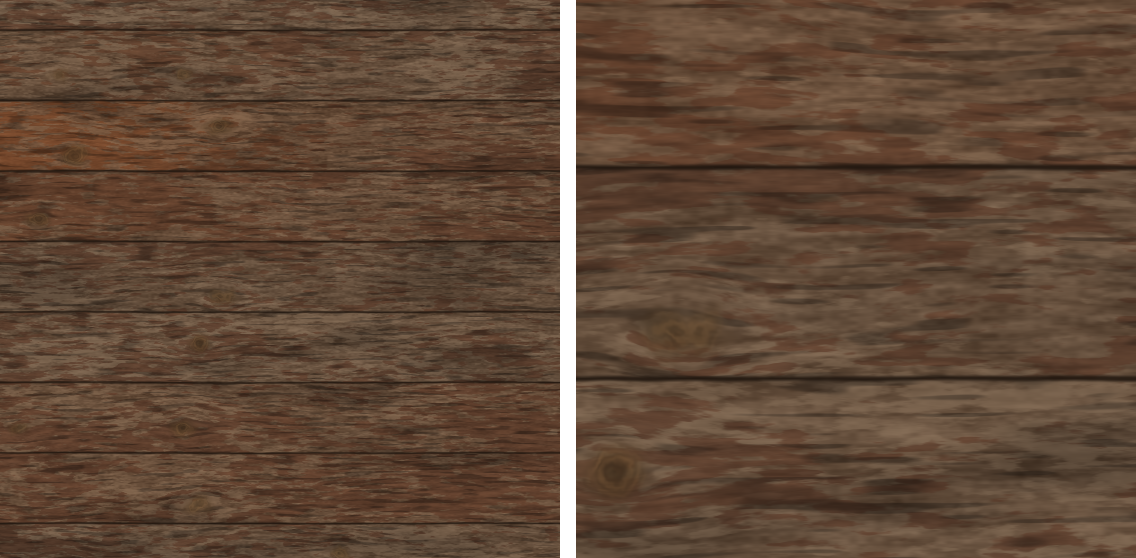
Left, the full canvas; right, a detail of the centre.
A Shadertoy shader for this texture:

```glsl
// Weathered horizontal wooden planks with flaking rust-red paint, grain and knots.
#define PLANK_HEIGHT 0.1263
#define FIRST_SEAM 0.0620
#define SEAM_HALF_WIDTH 0.0013
#define KNOTS_PER_PLANK 2
#define KNOT_RADIUS 0.021
#define GRAIN_CONTRAST 0.95
#define PAINT_AMOUNT 0.62
#define STAIN_STRENGTH 0.20

const vec3 DARK_WOOD = vec3(0.275, 0.200, 0.140);
const vec3 GREY_WOOD = vec3(0.475, 0.385, 0.305);
const vec3 PALE_WOOD = vec3(0.540, 0.450, 0.360);
const vec3 MAROON    = vec3(0.330, 0.205, 0.145);
const vec3 ORANGE    = vec3(0.430, 0.260, 0.150);
const vec3 KNOT_WOOD = vec3(0.390, 0.285, 0.175);
const vec3 SEAM_DARK = vec3(0.130, 0.090, 0.060);

float hash(vec2 p) {
    vec3 q = fract(vec3(p.xyx) * 0.1031);
    q += dot(q, q.yzx + 33.33);
    return fract((q.x + q.y) * q.z);
}

float noise(vec2 p) {
    vec2 cell = floor(p), f = fract(p);
    f = f * f * (3.0 - 2.0 * f);
    float low = mix(hash(cell), hash(cell + vec2(1, 0)), f.x);
    float high = mix(hash(cell + vec2(0, 1)), hash(cell + vec2(1, 1)), f.x);
    return mix(low, high, f.y);
}

float fbm(vec2 p) {
    float sum = 0.0, weight = 0.533;
    for (int i = 0; i < 4; i++) {
        sum += weight * noise(p);
        p = p * 2.03 + 17.7;
        weight *= 0.5;
    }
    return sum;
}

// Bends the grain around each knot; returns (bent height, knot mask, ring tone).
vec3 bendAroundKnots(vec2 p, float row) {
    float bentY = p.y, mask = 0.0, rings = 0.5;
    for (int i = 0; i < KNOTS_PER_PLANK; i++) {
        vec2 seed = vec2(row + 20.0, float(i) * 7.0 + 3.0);
        float present = i == 0 ? 1.0 : step(0.45, hash(seed + 5.1));
        vec2 center = vec2(0.03 + 0.42 * hash(seed) + 0.35 * float(i) * hash(seed + 2.7),
                           PLANK_HEIGHT * mix(0.2, 0.75, hash(seed + 9.3)));
        float radius = KNOT_RADIUS * mix(0.7, 1.2, hash(seed + 13.0));
        vec2 d = (p - center) * vec2(0.8, 1.1);
        float dist = length(d) + 0.020 * (fbm(p * 50.0 + row * 9.0) - 0.5);
        float push = radius * radius / (dot(d, d) + radius * radius);
        bentY -= present * (p.y - center.y) * push * 0.8;
        float inside = present * (1.0 - smoothstep(0.3, 1.2, dist / radius));
        float ring = 0.5 + 0.5 * sin(dist * 1000.0 + 7.0 * noise(p * 90.0));
        float core = smoothstep(0.0, 0.5, dist / radius);
        rings = mix(rings, (0.4 + 0.6 * core) * mix(0.7, 1.1, ring), inside);
        mask = max(mask, inside);
    }
    return vec3(bentY, mask, rings);
}

void mainImage(out vec4 fragColor, in vec2 fragCoord) {
    vec2 uv = fragCoord / iResolution.y;
    float pixel = 1.0 / iResolution.y;

    // Plank index and position inside the plank, with slightly uneven seams
    float y = uv.y - FIRST_SEAM + 0.0016 * (noise(vec2(uv.x * 7.0, 4.0)) - 0.5);
    float row = floor(y / PLANK_HEIGHT);
    vec2 p = vec2(uv.x, y - row * PLANK_HEIGHT);
    vec2 offset = vec2(hash(vec2(row + 20.0, 1.0)), hash(vec2(row + 20.0, 2.0))) * 40.0;

    // Flowing grain: broad figure, fibres and short dark cracks
    vec3 knot = bendAroundKnots(p, row);
    vec2 g = vec2(p.x, knot.x + 0.030 * (fbm(p * vec2(3.0, 9.0) + offset) - 0.5));
    float figure = fbm(g * vec2(5.0, 90.0) + offset);
    float fibre = fbm(g * vec2(28.0, 230.0) + offset.yx);
    float fine = noise(uv * vec2(190.0, 420.0)) - 0.5;
    float crack = smoothstep(0.64, 0.86, noise(g * vec2(24.0, 260.0) + offset + 31.0));
    float tone = 0.60 + GRAIN_CONTRAST * (0.5 * (figure - 0.5) + 1.0 * (fibre - 0.5));
    vec3 color = mix(DARK_WOOD, GREY_WOOD, clamp(tone + 0.32 * fine, 0.0, 1.2));

    // Pale, chalky worn flakes
    float patches = fbm(p * vec2(5.0, 15.0) + offset + 61.0);
    float flakes = fbm(g * vec2(45.0, 210.0) + offset + 11.0);
    float worn = smoothstep(0.54, 0.68, 0.45 * patches + 0.6 * flakes + 0.02);
    color = mix(color, PALE_WOOD, 0.5 * worn);

    // Paint remnants: alternating groups of red and grey planks
    float redness = 0.5 + 0.5 * cos((row - 4.6) * 1.5);
    float edges = smoothstep(0.2, 0.0, uv.x) + smoothstep(0.72, 1.0, uv.x);
    float cover = fbm(p * vec2(4.0, 12.0) + offset + 83.0);
    float chips = fbm(g * vec2(38.0, 180.0) + offset + 47.0);
    float level = 0.5 * cover + 0.7 * chips + 0.06 * redness + 0.03 * edges;
    float paint = smoothstep(0.62, 0.72, level);
    float warmth = exp(-1.5 * pow(row - 5.0, 2.0)) * smoothstep(0.75, 0.1, uv.x);
    vec3 paintColor = mix(MAROON, ORANGE, clamp(warmth + 0.25 * (fibre - 0.3), 0.0, 1.0));
    color = mix(color, paintColor * (0.8 + 0.4 * fibre), PAINT_AMOUNT * paint);
    color = mix(color, color * vec3(1.06, 0.95, 0.87), 0.45 * redness + 0.55 * warmth);

    // Cracks, broad damp stains and knots
    color *= 1.0 - 0.25 * crack;
    float stain = smoothstep(0.45, 0.78, fbm(g * vec2(4.0, 20.0) + offset + 7.0));
    color *= 1.0 - STAIN_STRENGTH * stain;
    vec3 knotColor = KNOT_WOOD * (0.4 + 0.55 * knot.z + 0.35 * (fibre - 0.3));
    color = mix(color, knotColor, 0.7 * knot.y);

    // Dark seams with a soft shadow and a worn lip
    float seamDist = min(p.y, PLANK_HEIGHT - p.y);
    float lip = smoothstep(0.007, 0.004, seamDist) * noise(vec2(uv.x * 30.0, row * 5.0));
    color *= 1.0 - 0.30 * exp(-seamDist / 0.003) + 0.12 * lip;
    float ragged = SEAM_HALF_WIDTH * mix(0.6, 1.4, noise(vec2(uv.x * 45.0, row * 3.0)));
    float blur = max(pixel, 0.0013);
    float seam = 1.0 - smoothstep(-blur, blur, seamDist - ragged);
    color = mix(color, SEAM_DARK, 0.85 * seam);

    fragColor = vec4(clamp(color, 0.0, 1.0), 1.0);
}
```
